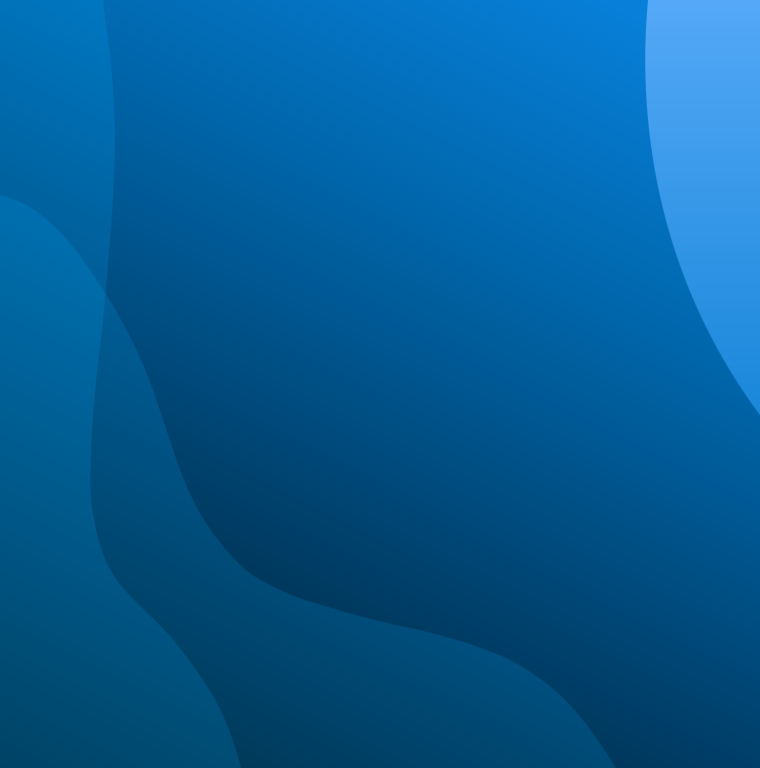
Write a Shadertoy shader that draws this background.

```glsl
const vec3 DEEP_BLUE  = vec3(0.0, 0.092, 0.15);
const vec3 MID_BLUE   = vec3(0.0, 0.40, 0.67);
const vec3 SKY_BLUE   = vec3(0.03, 0.50, 0.85);
const vec3 VEIL_BLUE  = vec3(0.0, 0.75, 1.1);
const vec3 PANEL_LOW  = vec3(0.10, 0.53, 0.85);
const vec3 PANEL_HIGH = vec3(0.33, 0.66, 0.97);

const float VEIL_ALPHA  = 0.14;
const vec2  SLOPE       = vec2(0.5, 1.0);    // direction of the base gradient
const float MID_STOP    = 1.0;
const float SKY_STOP    = 1.4;
const float SIDE_STEPS  = 12.0;              // knots per canvas height
const float HILL_STEPS  = 16.0;              // knots per canvas width
const vec2  PANEL_TIP   = vec2(0.849, 0.922); // leftmost point of the panel
const vec2  PANEL_BEND  = vec2(0.605, 0.47);  // quadratic and quartic bend
const float PANEL_BASE  = 0.46;

const int KNOTS = 15;
// Horizontal position of the side wave, from top to bottom
const float SIDE_WAVE[KNOTS] = float[KNOTS](
    0.136, 0.146, 0.151, 0.149, 0.143, 0.1355, 0.126, 0.120,
    0.122, 0.150, 0.228, 0.286, 0.317, 0.330, 0.335);
// Height of the hill wave, from left to right
const float HILL_WAVE[KNOTS] = float[KNOTS](
    0.746, 0.7135, 0.639, 0.527, 0.357, 0.268, 0.229, 0.208,
    0.191, 0.177, 0.159, 0.1315, 0.082, -0.003, -0.12);

// Catmull-Rom curve through evenly spaced knots
float spline(float knots[KNOTS], float t) {
    t = clamp(t, 0.0, float(KNOTS - 1));
    int i = min(int(t), KNOTS - 2);
    float f = t - float(i);
    float a = knots[max(i - 1, 0)];
    float b = knots[i];
    float c = knots[i + 1];
    float d = knots[min(i + 2, KNOTS - 1)];
    return b + 0.5 * f * (c - a + f * (2.0 * a - 5.0 * b + 4.0 * c - d
             + f * (3.0 * (b - c) + d - a)));
}

// Antialiased coverage, full where side is positive
float coverage(float side) {
    float width = 0.7 * fwidth(side);
    return smoothstep(-width, width, side);
}

void mainImage(out vec4 fragColor, in vec2 fragCoord) {
    vec2 uv = fragCoord / iResolution.xy;

    // Slanted base gradient
    float s = dot(uv, SLOPE);
    vec3 color = mix(DEEP_BLUE, MID_BLUE, clamp(s / MID_STOP, 0.0, 1.0));
    color = mix(color, SKY_BLUE, clamp((s - MID_STOP) / (SKY_STOP - MID_STOP), 0.0, 1.0));

    // Two overlapping translucent waves
    float side = spline(SIDE_WAVE, (1.0 - uv.y) * SIDE_STEPS) - uv.x;
    float hill = spline(HILL_WAVE, uv.x * HILL_STEPS) - uv.y;
    color = mix(color, VEIL_BLUE, VEIL_ALPHA * coverage(side));
    color = mix(color, VEIL_BLUE, VEIL_ALPHA * coverage(hill));

    // Bright curved panel at the upper right
    float d2 = (uv.y - PANEL_TIP.y) * (uv.y - PANEL_TIP.y);
    float panelEdge = PANEL_TIP.x + d2 * (PANEL_BEND.x + PANEL_BEND.y * d2);
    float lift = clamp((uv.y - PANEL_BASE) / (1.0 - PANEL_BASE), 0.0, 1.0);
    color = mix(color, mix(PANEL_LOW, PANEL_HIGH, lift), coverage(uv.x - panelEdge));

    fragColor = vec4(color, 1.0);
}
```
